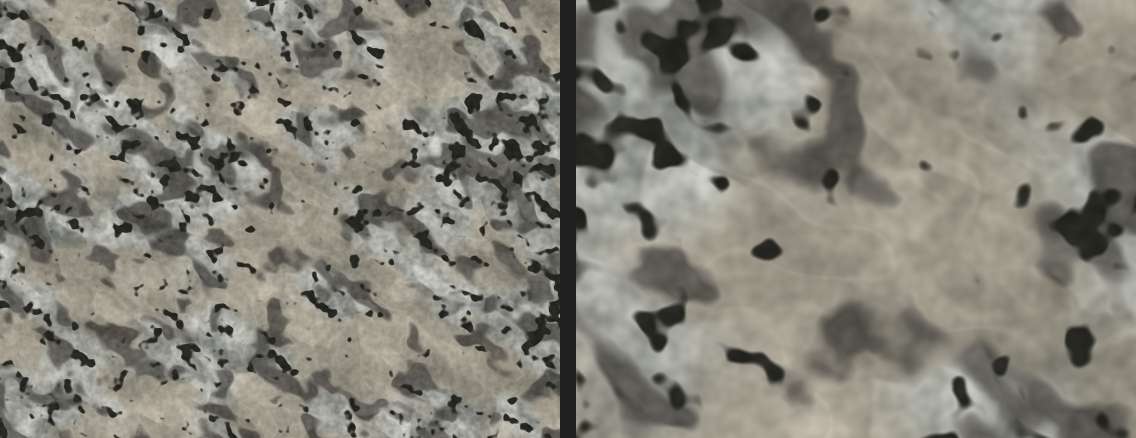
Left, the full canvas; right, a detail of the centre.
Reproduce this texture procedurally as a Shadertoy shader.

```glsl
#define SLANT 0.62
#define STRETCH 0.68
#define CLUSTER_SCALE 5.0
#define SMOKE_SCALE 15.0
#define SPECK_SCALE 31.0
#define CRYSTAL_SCALE 24.0
#define SMOKE_LEVEL 0.21
#define SPECK_LEVEL 0.36
#define CLUSTERING 0.5
#define MOTTLE 0.55

vec2 hash2(vec2 p) {
    vec3 h = fract(p.xyx * vec3(0.1031, 0.1030, 0.0973));
    h += dot(h, h.yzx + 33.33);
    return fract((h.xx + h.yz) * h.zy);
}

float cornerSlope(vec2 cell, vec2 offset) {
    float angle = 6.2832 * hash2(cell).x;
    return dot(vec2(cos(angle), sin(angle)), offset);
}

float gradientNoise(vec2 p) {
    vec2 i = floor(p), f = fract(p);
    vec2 u = f * f * f * (f * (f * 6.0 - 15.0) + 10.0);
    vec2 e = vec2(1.0, 0.0);
    float low = mix(cornerSlope(i, f), cornerSlope(i + e, f - e), u.x);
    float high = mix(cornerSlope(i + e.yx, f - e.yx), cornerSlope(i + 1.0, f - 1.0), u.x);
    return mix(low, high, u.y);
}

// Random tone per crystal, blended softly across the borders
float crystalTone(vec2 p) {
    vec2 cell = floor(p);
    float sum = 0.0, total = 0.0;
    for (int y = -1; y <= 1; y++)
    for (int x = -1; x <= 1; x++) {
        vec2 id = cell + vec2(x, y);
        vec2 toSeed = id + hash2(id) - p;
        float weight = exp(-22.0 * dot(toSeed, toSeed));
        sum += weight * hash2(id + 71.0).y;
        total += weight;
    }
    return sum / total - 0.5;
}

// Axes along and across the grain of the stone
vec2 alongGrain(vec2 p) {
    float c = cos(SLANT), s = sin(SLANT);
    return vec2(STRETCH * (c * p.x - s * p.y), s * p.x + c * p.y);
}

void mainImage(out vec4 fragColor, in vec2 fragCoord) {
    vec2 p = fragCoord / iResolution.y + 7.0;
    vec2 q = alongGrain(p);
    q += 0.02 * vec2(gradientNoise(p * 13.0), gradientNoise(p * 13.0 + 40.0));

    // Broad split between feldspar and speckled matrix
    float cluster = gradientNoise(q * CLUSTER_SCALE) + 0.5 * gradientNoise(q * 11.0 + 9.0);
    float matrix = smoothstep(-0.12, 0.18, cluster);

    // Pale minerals
    float fine = gradientNoise(p * 55.0) + 0.6 * gradientNoise(p * 110.0 + 5.0);
    float crystal = crystalTone(q * CRYSTAL_SCALE);
    float cloud = gradientNoise(q * 9.0 + 21.0);
    float vein = 1.0 - smoothstep(0.0, 0.07, abs(gradientNoise(q * 17.0 + 33.0)));
    float beigeTone = 0.5 + MOTTLE * (cloud + 0.6 * crystal + 0.5 * fine) + 0.1 * vein;
    float whiteTone = 0.56 + MOTTLE * (gradientNoise(q * 21.0 + 50.0) + crystal + 0.7 * fine);
    vec3 beige = mix(vec3(0.46, 0.45, 0.40), vec3(0.77, 0.74, 0.68), clamp(beigeTone, 0.0, 1.1));
    vec3 white = mix(vec3(0.43, 0.44, 0.42), vec3(0.79, 0.80, 0.77), clamp(whiteTone, 0.0, 1.1));
    vec3 color = mix(beige, white, matrix);

    // Smoky grey patches
    float smoke = gradientNoise(q * SMOKE_SCALE + 60.0) + 0.5 * gradientNoise(q * 34.0 + 3.0);
    smoke += CLUSTERING * cluster + 0.12 * fine;
    vec3 grey = vec3(0.33, 0.32, 0.30) + 0.12 * (crystal + 0.6 * fine);
    color = mix(color, grey, 0.9 * smoothstep(-0.12, 0.12, smoke - SMOKE_LEVEL));

    // Black mica specks
    float speck = gradientNoise(q * SPECK_SCALE + 80.0) + 0.4 * gradientNoise(p * 62.0 + 17.0);
    speck += CLUSTERING * cluster;
    vec3 black = vec3(0.15, 0.15, 0.13) + 0.05 * fine;
    color = mix(color, black, smoothstep(-0.09, 0.09, speck - SPECK_LEVEL));

    fragColor = vec4(color, 1.0);
}
```
